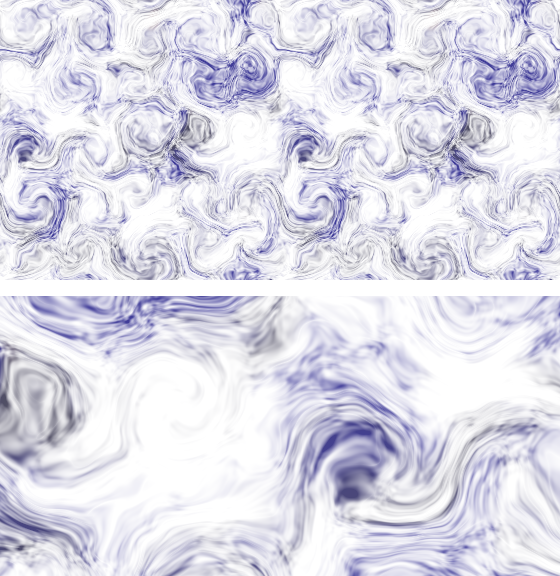
Top, the full canvas; bottom, a detail of the centre.
Reproduce this texture procedurally as a Shadertoy shader.

```glsl
// Swirling white cloud over violet-blue depths, repeating once per canvas height.
// Periodic gradient noise is bent by scattered vortices, then summed as broad
// cloud, drawn-out strands and fine grain, and toned from white to indigo.

#define VORTICES 5.0      // vortex cells per tile side
#define SPIN 3.2          // strongest vortex turn, radians
#define WARP 0.034        // size of the wandering flow
#define CLOUD_AMOUNT 0.78
#define STRAND_AMOUNT 0.46
#define GRAIN_AMOUNT 0.62
#define CLEARING 1.3      // higher values leave less pure white
#define DEPTH 0.071       // overall darkness
#define CONTRAST 1.55     // exponent of the darkness curve

const float TAU = 6.28319;
const vec3 GREY_SHADE = vec3(0.95, 0.96, 0.84);  // light absorbed by grey veils
const vec3 BLUE_SHADE = vec3(1.04, 1.06, 0.56);  // light absorbed by blue gaps
const vec3 RUST_SHADE = vec3(0.72, 0.95, 0.92);  // light absorbed by rare warm spots

float hash(vec2 cell, float seed) {
    vec3 h = fract((cell.xyx + seed * vec3(17.3, 31.7, 5.9)) * vec3(0.1031, 0.1030, 0.0973));
    h += dot(h, h.yzx + 33.33);
    return fract((h.x + h.y) * h.z);
}

// Tiling gradient noise, scaled to about unit variance
float gradientNoise(vec2 p, vec2 period, float seed) {
    vec2 cell = floor(p);
    vec2 f = p - cell;
    vec2 w = f * f * (3.0 - 2.0 * f);
    float sum = 0.0;
    for (int i = 0; i < 4; i++) {
        vec2 corner = vec2(float(i & 1), float(i >> 1));
        float angle = TAU * hash(mod(cell + corner, period), seed);
        vec2 weight = mix(1.0 - w, w, corner);
        sum += weight.x * weight.y * dot(vec2(cos(angle), sin(angle)), f - corner);
    }
    return sum * 4.7;
}

// Octave sum, divided by its energy to keep unit variance
float layeredNoise(vec2 p, vec2 frequency, int octaves, float gain, float seed) {
    float sum = 0.0, energy = 0.0, amplitude = 1.0;
    for (int i = 0; i < octaves; i++) {
        sum += amplitude * gradientNoise(p * frequency, frequency, seed + float(i));
        energy += amplitude * amplitude;
        amplitude *= gain;
        frequency *= 2.0;
    }
    return sum / sqrt(energy);
}

// Rotates the plane around one random centre per cell
vec2 swirl(vec2 p) {
    vec2 s = p * VORTICES;
    vec2 shift = vec2(0.0);
    for (int y = -1; y <= 1; y++) {
        for (int x = -1; x <= 1; x++) {
            vec2 cell = floor(s) + vec2(float(x), float(y));
            vec2 id = mod(cell, VORTICES);
            vec2 centre = cell + 0.25 + 0.5 * vec2(hash(id, 1.0), hash(id, 2.0));
            float radius = mix(0.45, 1.0, hash(id, 3.0));
            vec2 arm = s - centre;
            float fall = 1.0 - smoothstep(0.0, radius, length(arm));
            float angle = SPIN * fall * (hash(id, 4.0) < 0.5 ? -1.0 : 1.0);
            float c = cos(angle), n = sin(angle);
            shift += mat2(c, n, -n, c) * arm - arm;
        }
    }
    return (s + shift) / VORTICES;
}

void mainImage(out vec4 fragColor, in vec2 fragCoord) {
    vec2 p = fragCoord / iResolution.y;

    // Flow field: wandering warp on top of vortices
    vec2 wander = vec2(layeredNoise(p, vec2(4.0), 4, 0.5, 10.0),
                       layeredNoise(p, vec2(4.0), 4, 0.5, 20.0));
    vec2 flow = swirl(p) + WARP * wander;
    vec2 softFlow = mix(p, flow, 0.6);

    // Broad cloud, with ridged strands drawn along the flow
    float cloud = layeredNoise(softFlow, vec2(4.0, 6.0), 5, 0.64, 30.0);
    float fibre = layeredNoise(flow, vec2(5.0, 17.0), 4, 0.66, 40.0);
    float ridge = (abs(fibre) - 0.8) / 0.6;
    float strand = 0.75 * ridge + 0.65 * layeredNoise(flow, vec2(16.0, 7.0), 3, 0.7, 50.0);

    // Speckle gathers in the darker gaps
    float grain = layeredNoise(softFlow, vec2(48.0, 56.0), 2, 0.85, 60.0);
    float gap = smoothstep(-0.8, 1.2, cloud + 0.4 * strand);
    float cover = CLOUD_AMOUNT * cloud + STRAND_AMOUNT * strand
                + GRAIN_AMOUNT * mix(0.2, 1.0, gap) * grain;

    // Darkness curve and drifting tint
    float dark = min(DEPTH * pow(max(cover + CLEARING, 0.0), CONTRAST), 0.72);
    float tint = layeredNoise(softFlow, vec2(5.0), 3, 0.6, 70.0);
    vec3 shade = mix(GREY_SHADE, BLUE_SHADE, smoothstep(-1.6, 1.2, tint + 0.35 * cloud));
    float rust = smoothstep(1.9, 2.8, layeredNoise(p, vec2(6.0), 2, 0.4, 80.0));
    shade = mix(shade, RUST_SHADE, 0.7 * rust);

    fragColor = vec4(clamp(1.0 - dark * shade, 0.0, 1.0), 1.0);
}
```
